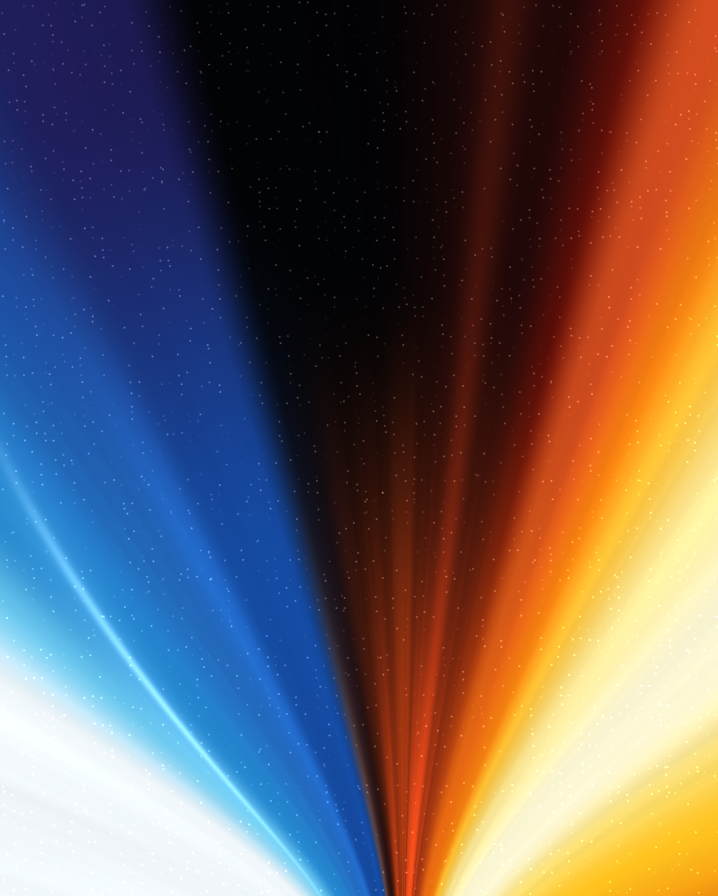
Reproduce this background procedurally as a Shadertoy shader.

```glsl
// Cold and warm light beams fanning up from a focus just below the canvas.
// Colour is a chain of blends over the ray angle, with separate near and far
// tones; angular noise adds fine streaks and hashed cells scatter faint dust.

#define FOCUS vec2(0.449, -0.042)
#define FOCUS_BEND 0.055
#define RAY_STRENGTH 0.22
#define DUST_CELLS 46.0
#define DUST_GLOW 0.34
#define ICE vec3(0.96, 0.985, 1.0)
#define NAVY vec3(0.115, 0.105, 0.33)
#define COBALT vec3(0.08, 0.29, 0.63)
#define VOID vec3(0.008, 0.010, 0.018)
#define EMBER vec3(0.62, 0.20, 0.07)
#define ORANGE vec3(0.83, 0.30, 0.12)
#define CREAM vec3(1.0, 0.98, 0.84)

float hash(vec2 p) {
    vec3 q = fract(vec3(p.xyx) * 0.1031);
    q += dot(q, q.yzx + 33.33);
    return fract((q.x + q.y) * q.z);
}

float noise(vec2 p) {
    vec2 i = floor(p), f = fract(p);
    f = f * f * (3.0 - 2.0 * f);
    return mix(mix(hash(i), hash(i + vec2(1, 0)), f.x),
               mix(hash(i + vec2(0, 1)), hash(i + vec2(1, 1)), f.x), f.y);
}

// Streaks: fine across the angle, slowly varying along the radius
float rays(float angle, float radius) {
    float sum = 0.0, weight = 0.5, frequency = 13.0;
    for (int i = 0; i < 4; i++) {
        sum += weight * noise(vec2(angle * frequency + 40.0, radius * 1.7 + float(i) * 7.0));
        weight *= 0.6;
        frequency *= 2.1;
    }
    return sum / 1.088;
}

float beam(float angle, float center, float width) {
    float d = (angle - center) / width;
    return exp(-d * d);
}

void blend(inout vec3 col, float angle, float from, float to, vec3 target) {
    col = mix(col, target, smoothstep(from, to, angle));
}

// Dark gap between the fans, glowing red toward the focus
vec3 darkCore(float angle, float radius, float streak) {
    float near = 1.0 - smoothstep(0.08, 0.76, radius);
    vec3 far = VOID + vec3(0.12, 0.022, 0.012) * smoothstep(-0.05, 0.13, angle);
    vec3 glow = EMBER * smoothstep(-0.30, 0.02, angle) * (0.35 + 1.3 * streak);
    vec3 col = mix(far, glow, near);
    col += vec3(0.02, 0.07, 0.16) * beam(angle, -0.27, 0.09) * (1.0 - smoothstep(0.4, 0.9, radius));
    col += vec3(0.24, 0.07, 0.025) * beam(angle, 0.113, 0.025) * (1.0 - 0.55 * radius);
    col += vec3(0.36, 0.20, 0.07) * near * near * beam(angle, -0.25, 0.035);
    col += vec3(0.25, 0.09, 0.02) * near * beam(angle, 0.0, 0.03);
    return col;
}

vec3 fan(float angle, float radius, float streak) {
    float near = 1.0 - smoothstep(0.4, 1.02, radius);
    float warmNear = 1.0 - smoothstep(0.1, 0.7, radius);

    // Cold side, from white through cyan to navy
    vec3 col = ICE;
    blend(col, angle, -1.02, -0.87, vec3(0.42, 0.78, 0.93));
    blend(col, angle, -0.90, -0.76, vec3(0.14, 0.52, 0.80));
    blend(col, angle, -0.76, -0.56, mix(vec3(0.11, 0.30, 0.64), vec3(0.14, 0.42, 0.75), near));
    blend(col, angle, -0.59, -0.40, mix(NAVY, COBALT, near));
    col += vec3(0.03, 0.08, 0.13) * near * beam(angle, -0.49, 0.035);
    blend(col, angle, -0.30, -0.215, darkCore(angle, radius, streak));

    // Warm side, from deep red through gold to cream and back
    blend(col, angle, 0.17, 0.27, mix(vec3(0.40, 0.06, 0.03), vec3(0.76, 0.29, 0.07), warmNear));
    blend(col, angle, 0.24, 0.31, mix(ORANGE, vec3(0.90, 0.41, 0.07), warmNear));
    blend(col, angle, 0.33, 0.43, vec3(0.95, 0.50, 0.06));
    blend(col, angle, 0.41, 0.49, vec3(1.0, 0.76, 0.20));
    blend(col, angle, 0.47, 0.62, vec3(1.0, 0.93, 0.62));
    blend(col, angle, 0.60, 0.78, CREAM);
    blend(col, angle, 0.88, 1.08, vec3(1.0, 0.88, 0.42));
    blend(col, angle, 1.04, 1.22, vec3(1.0, 0.76, 0.12));
    blend(col, angle, 1.20, 1.45, vec3(0.93, 0.50, 0.03));
    return col;
}

// One soft speck at a random spot in each sparse cell
float dust(vec2 p) {
    float sum = 0.0;
    for (int layer = 1; layer <= 2; layer++) {
        float cells = DUST_CELLS * float(layer);
        vec2 q = p * cells, id = floor(q) + 17.0 * float(layer);
        vec2 spot = 0.2 + 0.6 * vec2(hash(id), hash(id + 51.3));
        float size = 0.0019 * cells;
        float lit = smoothstep(0.62, 1.0, hash(id + 9.7));
        sum += lit * (1.0 - smoothstep(0.0, size, length(fract(q) - spot)));
    }
    return sum;
}

void mainImage(out vec4 fragColor, in vec2 fragCoord) {
    vec2 p = fragCoord / iResolution.xy * vec2(0.8, 1.0);
    vec2 d = p - FOCUS;
    float radius = length(d);
    float angle = atan(d.x, d.y + FOCUS_BEND * exp(-d.y / 0.08));
    float streak = rays(angle, radius);

    vec3 col = fan(angle, radius, streak);
    col *= 1.0 + RAY_STRENGTH * (streak - 0.5) * (1.0 - 0.5 * smoothstep(0.5, 0.9, abs(angle)));

    // Thin pale arc crossing the cyan beams
    float arc = beam(angle, -0.92 + 0.32 * radius, 0.011) + 0.4 * beam(angle, -0.93 + 0.32 * radius, 0.045);
    col += vec3(0.30, 0.28, 0.22) * arc * beam(radius, 0.40, 0.25);

    col += DUST_GLOW * dust(p) * vec3(0.85, 0.8, 0.75);
    fragColor = vec4(clamp(col, 0.0, 1.0), 1.0);
}
```
